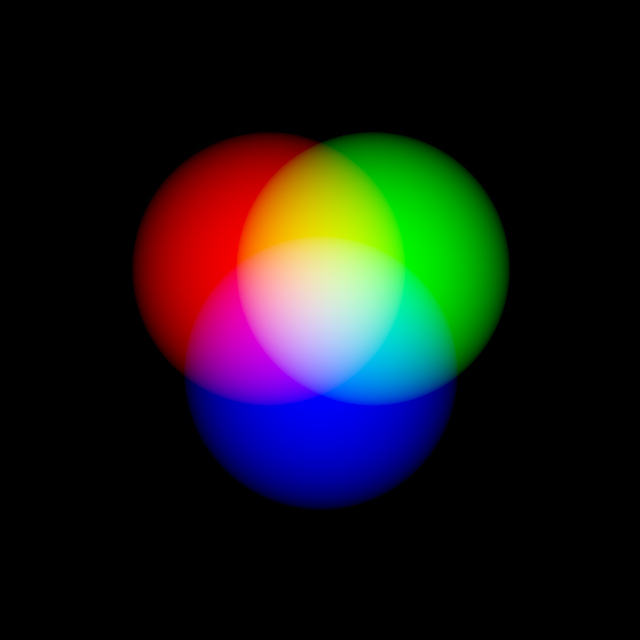
This background is drawn by a three.js fragment shader. Its source:

```glsl
// Three overlapping balls of red, green and blue light on black.
// Each ball is shaded by the height of its dome, which falls to zero at the
// rim, and the three lights add up, one per colour channel.

#define MIDDLE vec2(0.5015, 0.4985)
#define SPREAD 0.0815
#define RADIUS 0.2140

varying vec2 vUv;

// Height of a unit dome: 1 at its centre, fading continuously to 0 at the rim.
float dome(vec2 point, vec2 centre) {
  vec2 offset = (point - centre) / RADIUS;
  return sqrt(max(0.0, 1.0 - dot(offset, offset)));
}

void main() {
  vec2 point = vUv - MIDDLE;

  // Red upper left, green upper right, blue below.
  float red = dome(point, vec2(-SPREAD, SPREAD));
  float green = dome(point, vec2(SPREAD, SPREAD));
  float blue = dome(point, vec2(0.0, -SPREAD));

  gl_FragColor = vec4(red, green, blue, 1.0);
}
```
